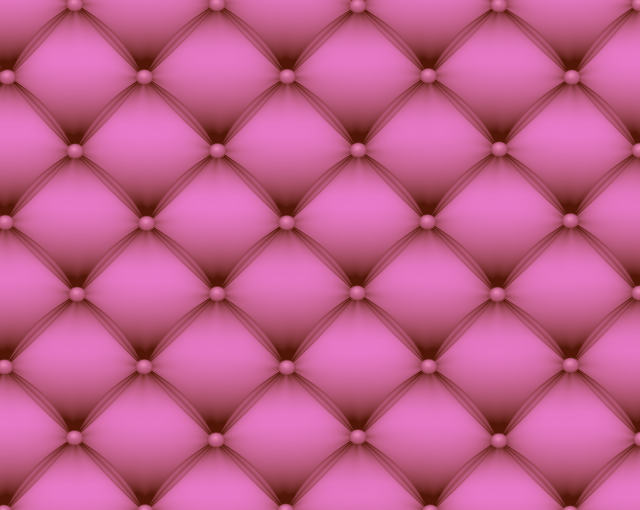
Give the GLSL for this pattern, as a Shadertoy shader.

```glsl
// Button-tufted pink upholstery: a diagonal lattice of buttons joined by soft folds.
// The lattice is rotated so each diamond becomes a unit square; one tone value is
// built from cushion, fold, shadow and button shading, then mapped to a color ramp.

vec2 hash22(vec2 p) {
    vec3 a = fract(p.xyx * vec3(0.1031, 0.1030, 0.0973));
    a += dot(a, a.yzx + 33.33);
    return fract((a.xx + a.yz) * a.zy);
}

// Smooth displacement that shifts each button slightly, dragging its seams along
vec2 buttonJitter(vec2 p) {
    vec2 id = floor(p), w = smoothstep(0.0, 1.0, fract(p));
    vec2 low = mix(hash22(id), hash22(id + vec2(1, 0)), w.x);
    vec2 high = mix(hash22(id + vec2(0, 1)), hash22(id + vec2(1, 1)), w.x);
    return mix(low, high, w.y) - 0.5;
}

// Dark russet to bright pink
vec3 leatherColor(float tone) {
    return vec3(0.42, 0.15, 0.13) + tone * vec3(0.60, 0.38, 0.62)
         - tone * tone * vec3(0.13, 0.07, 0.0);
}

// Padded diamond, lit from above
float cushionTone(vec2 cell) {
    float height = cell.x - cell.y;
    float lowerEdge = min(cell.x, 1.0 - cell.y);
    float upperEdge = min(cell.y, 1.0 - cell.x);
    float tone = 1.07 - 0.9 * pow(abs(height - 0.28), 1.5);
    return min(tone, 1.05) - 0.25 * exp(-lowerEdge / 0.07)
                           - 0.32 * exp(-upperEdge / 0.05);
}

// Lens-shaped double pleat; returns its tone and coverage
vec2 pleat(vec2 offset) {
    bool alongY = abs(offset.x) < abs(offset.y);
    float across = alongY ? offset.x : -offset.y;
    float along = alongY ? offset.y : offset.x;
    float bulge = abs(sin(3.14159 * along));
    float u = (across - 0.03 * bulge) / (0.05 * bulge + 0.006);
    float tone = 0.16 + 0.34 * bulge - 0.10 * cos(6.28318 * u) - 0.07 * u;
    return vec2(tone, smoothstep(1.2, 0.8, abs(u)));
}

void mainImage(out vec4 fragColor, in vec2 fragCoord) {
    // Buttons lie on integer points of the rotated lattice
    vec2 q = fragCoord / iResolution.xy * vec2(4.531, 3.523) - vec2(0.035, 2.989);
    vec2 lattice = vec2(q.x + q.y, q.x - q.y);
    lattice += 0.035 * buttonJitter(lattice);
    vec2 button = round(lattice), offset = lattice - button;
    vec2 p = vec2(offset.x + offset.y, offset.x - offset.y) * vec2(0.138, 0.142);

    // Cushions with a slight change of brightness from one to the next
    float tone = cushionTone(fract(lattice));
    tone += 0.05 * (hash22(floor(lattice) + 17.0).x - 0.5);

    vec2 fold = pleat(offset);
    tone = mix(tone, fold.x, fold.y);

    // Gathered shadow with uneven radial wrinkles
    float angle = atan(p.y, p.x + 1e-5);
    vec2 phase = 6.28318 * hash22(button + 5.0);
    float wrinkles = cos(7.0 * angle + phase.x) + cos(11.0 * angle + phase.y);
    tone -= (0.68 + 0.10 * wrinkles) * exp(-length(p) / 0.027);
    vec3 color = leatherColor(max(tone, -0.16));

    // Domed button with a soft highlight
    vec2 dome = p / vec2(0.0168, 0.0147);
    float radius = length(dome);
    float domeTone = 0.68 + 0.16 * dome.y - 0.38 * pow(min(radius, 1.0), 4.0);
    vec2 glint = dome - vec2(-0.1, 0.3);
    vec3 domeColor = leatherColor(domeTone);
    domeColor += vec3(0.12, 0.13, 0.12) * exp(-6.0 * dot(glint, glint));
    float blur = 1.0 / (0.0155 * iResolution.y);
    color = mix(color, domeColor, smoothstep(1.0 + blur, 1.0 - blur, radius));

    fragColor = vec4(color, 1.0);
}
```
